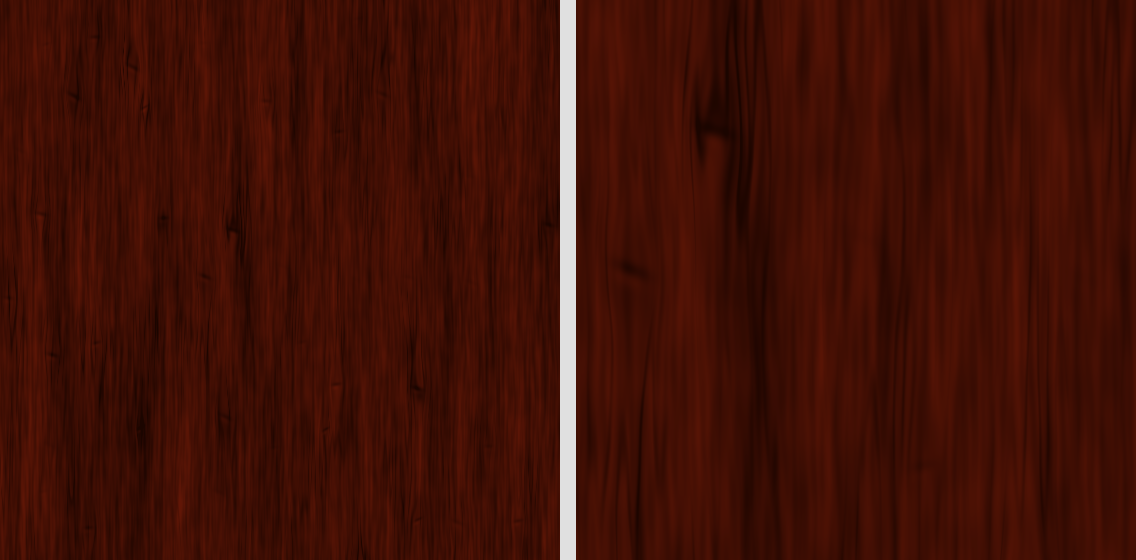
Left: the whole. Right: its middle third, enlarged.
A Shadertoy shader for this texture:

```glsl
// Dark red mahogany veneer with upright grain and small scattered knots.
// Stretched gradient noise layers make the bands and fibres; knots bend the
// grain around them and darken the fine lines above and below.

const vec3 MID_WOOD = vec3(0.243, 0.053, 0.012);
const vec3 TONE_STEP = vec3(0.034, 0.0088, 0.0030);
const vec2 KNOT_GRID = vec2(9.0, 7.0);

vec2 hash2(vec2 p) {
    vec3 q = fract(p.xyx * vec3(0.1031, 0.1030, 0.0973));
    q += dot(q, q.yzx + 33.33);
    return fract((q.xx + q.yz) * q.zy);
}

// Gradient noise, roughly -0.7 to 0.7
float gradientNoise(vec2 p) {
    vec2 cell = floor(p);
    vec2 f = p - cell;
    vec2 u = f * f * f * (f * (f * 6.0 - 15.0) + 10.0);
    float corner[4];
    for (int i = 0; i < 4; i++) {
        vec2 o = vec2(i & 1, i >> 1);
        float angle = 6.2832 * hash2(cell + o).x;
        corner[i] = dot(vec2(cos(angle), sin(angle)), f - o);
    }
    return mix(mix(corner[0], corner[1], u.x),
               mix(corner[2], corner[3], u.x), u.y);
}

// Tone of one upright strip, drifting slowly along its length
float stripTone(float id, float y) {
    float level = hash2(vec2(id, 5.0)).x - 0.5;
    return 0.6 * level + gradientNoise(vec2(id * 7.37 + 0.5, y * 2.2 + id * 3.1));
}

// Side by side strips with narrow soft seams
float strips(vec2 p, float count) {
    float x = p.x * count + 1.2 * gradientNoise(vec2(p.x * count * 0.4, p.y * 0.8));
    float id = floor(x);
    float seam = smoothstep(0.8, 1.0, x - id);
    return mix(stripTone(id, p.y), stripTone(id + 1.0, p.y), seam);
}

// Thin dark lines along the zero crossings of stretched noise
float grainLines(vec2 p, vec2 scale, float width) {
    return 1.0 - smoothstep(0.0, width, abs(gradientNoise(p * scale)));
}

// Returns x: sideways bend, y: dark core, z: figured grain, w: bright rim
vec4 knots(vec2 p, vec2 grid) {
    vec4 sum = vec4(0.0);
    vec2 home = floor(p * grid);
    for (int j = -1; j <= 1; j++) {
        for (int i = -1; i <= 1; i++) {
            vec2 cell = home + vec2(i, j);
            vec2 place = hash2(cell + 17.0);
            vec2 trait = hash2(cell + 71.0);
            vec2 d = p - (cell + 0.1 + 0.8 * place) / grid;
            float strength = smoothstep(0.3, 1.0, trait.x);
            float size = mix(0.7, 1.4, trait.y);
            d.y += (trait.y - 0.5) * d.x;
            vec2 bulge = d / (size * vec2(0.013, 0.028));
            vec2 core = d / (size * vec2(0.008, 0.0035));
            vec2 rim = (d + vec2(0.003, 0.006)) / (size * vec2(0.006, 0.004));
            vec2 figure = d / (size * vec2(0.016, 0.060));
            sum.x += strength * 0.65 * d.x * exp(-dot(bulge, bulge));
            sum.y += strength * exp(-dot(core, core));
            sum.z += strength * exp(-dot(figure, figure));
            sum.w += strength * exp(-dot(rim, rim));
        }
    }
    return sum;
}

// Wood tone in steps around the middle colour
float woodTone(vec2 p) {
    vec4 knot = knots(p, KNOT_GRID);
    vec2 q = p;
    q.x -= knot.x;
    q.x += 0.004 * gradientNoise(p * vec2(9.0, 5.0));
    q.x += 0.0008 * gradientNoise(p * vec2(40.0, 26.0));

    // Broad bands down to fine fibres
    float tone = 1.0 * gradientNoise(p * vec2(3.0, 2.0) + 5.0);
    tone += 1.7 * strips(q, 34.0);
    tone += 1.6 * gradientNoise(q * vec2(18.0, 1.4) + 31.0);
    tone += 1.9 * gradientNoise(q * vec2(58.0, 3.0) + 47.0);
    tone += 2.1 * gradientNoise(q * vec2(125.0, 6.0) + 63.0);
    tone += 2.3 * gradientNoise(q * vec2(230.0, 15.0) + 89.0);

    // Patches of figured dark lines, strongest next to the knots
    float patches = smoothstep(0.05, 0.4, gradientNoise(q * vec2(24.0, 4.0) + 11.0));
    float figure = clamp(0.15 + 0.7 * patches + knot.z, 0.0, 1.4);
    tone -= 2.1 * figure * grainLines(q + 3.0, vec2(105.0, 5.0), 0.14);
    tone -= 0.4 * figure;

    // Faint cloudy mottling, then the knots themselves
    tone += 0.7 * gradientNoise(p * vec2(60.0, 36.0));
    tone += 1.5 * knot.w - 2.8 * knot.y;
    return tone + 0.42;
}

void mainImage(out vec4 fragColor, in vec2 fragCoord) {
    vec2 p = fragCoord / iResolution.y;
    float tone = clamp(woodTone(p), -4.0, 4.0);
    fragColor = vec4(MID_WOOD + TONE_STEP * tone, 1.0);
}
```
